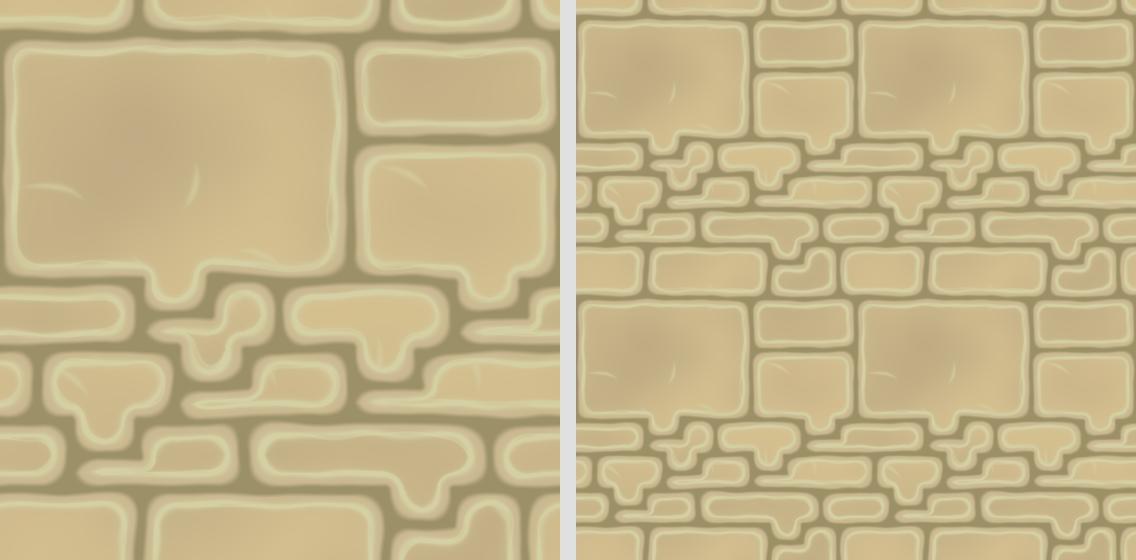
Left, the tile; right, the same tile 2 across and 2 down.
Write a WebGL 2 fragment shader that draws this texture.

```glsl
#version 300 es
precision highp float;

uniform vec2 u_resolution;
out vec4 fragColor;

const int GRID = 16;
const int WRAP = GRID - 1;
const vec3 MORTAR = vec3(0.61, 0.565, 0.405);
const vec3 SAND_LIGHT = vec3(0.83, 0.75, 0.56);
const vec3 SAND_DARK = vec3(0.745, 0.67, 0.515);
const vec3 EDGE_TAN = vec3(0.79, 0.72, 0.56);
const vec3 CREAM = vec3(0.835, 0.815, 0.645);

vec2 hash2(vec2 c) {
    vec3 q = fract(c.xyx * vec3(0.1031, 0.1030, 0.0973));
    q += dot(q, q.yzx + 33.33);
    return fract((q.xx + q.yz) * q.zy);
}

float cornerSlope(vec2 cell, vec2 offset, float period, float seed) {
    vec2 slope = hash2(mod(cell, period) + seed) * 2.0 - 1.0;
    return dot(slope, offset);
}

// Gradient noise that wraps after a whole number of cells
float noise(vec2 p, float period, float seed) {
    p *= period;
    vec2 i = floor(p), f = p - i, e = vec2(1, 0);
    vec2 w = f * f * f * (f * (f * 6.0 - 15.0) + 10.0);
    float low = mix(cornerSlope(i, f, period, seed),
                    cornerSlope(i + e.xy, f - e.xy, period, seed), w.x);
    float high = mix(cornerSlope(i + e.yx, f - e.yx, period, seed),
                     cornerSlope(i + e.xx, f - e.xx, period, seed), w.x);
    return mix(low, high, w.y);
}

float smoothMin(float a, float b, float k) {
    float h = max(k - abs(a - b), 0.0) / k;
    return min(a, b) - h * h * k * 0.25;
}

// Staggered low courses below one tall band of large blocks
int courseStone(ivec2 c) {
    c &= WRAP;
    if (c.y > 8) return c.x < 10 ? 12 : (c.y < 13 ? 14 : 13);
    int course = max(c.y - 1, 0) / 2;
    int along = (c.x + 1 - 3 * course) & WRAP;
    return course * 3 + (along < 5 ? 0 : along < 12 ? 1 : 2);
}

// Some stones give their upper left corner to the stone above
int stoneAt(ivec2 c) {
    c &= WRAP;
    int id = courseStone(c);
    bool topRow = (c.y & 1) == 0 && c.y > 0 && c.y < 9;
    bool leftEnd = courseStone(c - ivec2(2, 0)) != id;
    bool notched = topRow && leftEnd && (id & 2) != 0;
    return notched ? courseStone(c + ivec2(0, 1)) : id;
}

// Distance to the nearest joint, with rounded stone corners
float jointDistance(vec2 p, ivec2 cell, int id) {
    vec2 f = fract(p * float(GRID)), axis = vec2(1.0);
    float corner = 1.0;
    for (int y = -1; y <= 1; y++)
    for (int x = -1; x <= 1; x++) {
        if (stoneAt(cell + ivec2(x, y)) == id) continue;
        vec2 away = abs(f - 0.5 - vec2(x, y)) - 0.5;
        float d = length(max(away, 0.0));
        if (y == 0) axis.x = min(axis.x, d);
        else if (x == 0) axis.y = min(axis.y, d);
        else corner = min(corner, d);
    }
    return min(smoothMin(axis.x, axis.y, 0.7), corner) / float(GRID);
}

// Scattered bent strokes with tapered ends
float cracks(vec2 p, float period) {
    p *= period;
    vec2 home = floor(p);
    float mask = 0.0;
    for (int y = -1; y <= 1; y++)
    for (int x = -1; x <= 1; x++) {
        vec2 cell = home + vec2(x, y);
        vec2 key = mod(cell, period);
        vec2 place = hash2(key + 61.0), form = hash2(key + 87.0);
        if (place.x + form.y > 1.05) continue;
        float angle = 1.7 * form.x - 1.75;
        vec2 along = vec2(cos(angle), sin(angle));
        vec2 q = p - cell - mix(vec2(0.2), vec2(0.8), place);
        q = vec2(dot(q, along), dot(q, vec2(-along.y, along.x)));
        float reach = mix(0.22, 0.42, form.y);
        float taper = max(1.0 - q.x * q.x / (reach * reach), 0.0);
        float bow = (q.y + 0.9 * q.x * q.x) / (0.012 + 0.02 * taper);
        mask = max(mask, taper * exp(-bow * bow));
    }
    return mask;
}

float band(float d, float center, float width) {
    float t = (d - center) / width;
    return exp(-t * t);
}

void main() {
    vec2 uv = gl_FragCoord.xy / u_resolution;
    vec2 p = uv + 0.013 * vec2(noise(uv, 7.0, 3.0), noise(uv, 7.0, 19.0));
    ivec2 cell = ivec2(floor(p * float(GRID))) + ivec2(0, 1);
    int id = stoneAt(cell);
    float d = jointDistance(p, cell, id);

    // Sandy face with broad soft shading
    float tint = hash2(vec2(id, 5)).x - 0.5;
    float shade = 0.36 + 1.1 * noise(uv, 3.0, 31.0) + 0.5 * tint + 0.15 * noise(uv, 9.0, 37.0);
    vec3 face = mix(SAND_LIGHT, SAND_DARK, clamp(shade, 0.0, 1.0));
    face = mix(face, CREAM, 0.65 * cracks(p, 5.0));

    // Worn bevel and sketched cream rim
    float rimD = d + 0.008 * noise(uv, 11.0, 43.0);
    vec3 color = mix(EDGE_TAN, face, smoothstep(0.02, 0.036, rimD));
    float strength = clamp(0.75 + 0.9 * noise(uv, 10.0, 47.0), 0.3, 1.0);
    float rim = strength * band(rimD, 0.027, 0.005) + 0.25 * band(rimD, 0.026, 0.011);
    float sketch = 0.4 * band(d + 0.018 * noise(uv, 9.0, 53.0), 0.028, 0.0018);
    color = mix(color, CREAM, min(rim + sketch, 1.0));

    // Soft joints
    float jointD = d + 0.005 * noise(uv, 14.0, 59.0);
    color = mix(MORTAR, color, smoothstep(0.003, 0.014, jointD));
    fragColor = vec4(color, 1.0);
}
```
